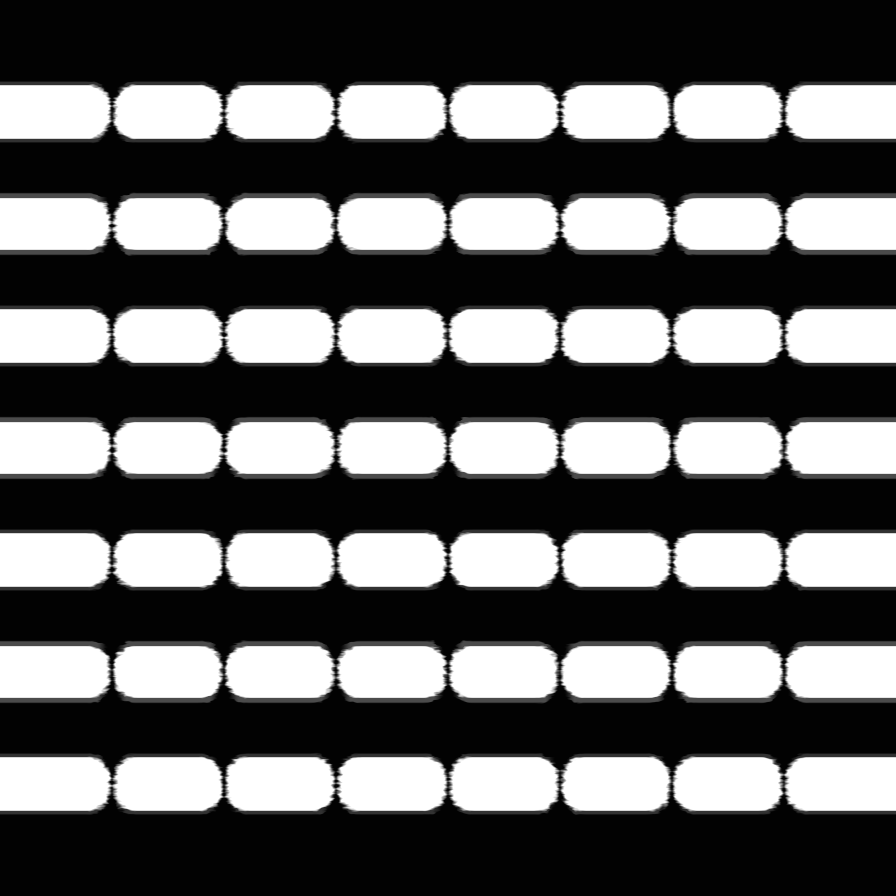
This pattern is drawn by a WebGL 2 fragment shader. Its source:

```glsl
#version 300 es
precision highp float;

uniform vec2 u_resolution;
out vec4 fragColor;

const float REPEATS = 8.0;                     // cells per side of the canvas
const vec3 INK = vec3(0.008);
const vec3 PAPER = vec3(1.0);

// Lengths below are in cell units; pairs are for odd and even rows
const float HALF_WIDTH = 0.481;
const vec2 HALF_HEIGHT = vec2(0.241, 0.233);
const float CORNER_RADIUS = 0.185;
const vec2 FRINGE_TONE = vec2(0.19, 0.29);
const vec2 FRINGE_WIDTH = vec2(0.030, 0.042);
const float FLAT_SOFTNESS = 0.009;
const float END_SOFTNESS = 0.025;
const float WEAR_DEPTH = 0.032;
const vec2 STREAK_FREQUENCY = vec2(11.0, 30.0);

vec2 hashGradient(vec2 lattice) {
    float h = fract(sin(dot(lattice, vec2(127.1, 311.7))) * 43758.5);
    float angle = 6.28318 * h;
    return vec2(cos(angle), sin(angle));
}

float gradientNoise(vec2 p) {
    vec2 i = floor(p);
    vec2 f = p - i;
    vec2 w = f * f * f * (f * (f * 6.0 - 15.0) + 10.0);
    float a = dot(hashGradient(i), f);
    float b = dot(hashGradient(i + vec2(1.0, 0.0)), f - vec2(1.0, 0.0));
    float c = dot(hashGradient(i + vec2(0.0, 1.0)), f - vec2(0.0, 1.0));
    float d = dot(hashGradient(i + vec2(1.0, 1.0)), f - vec2(1.0, 1.0));
    return mix(mix(a, b, w.x), mix(c, d, w.x), w.y);
}

float roundedBox(vec2 p, vec2 halfSize, float radius) {
    vec2 q = abs(p) - halfSize + radius;
    return length(max(q, 0.0)) + min(max(q.x, q.y), 0.0) - radius;
}

// 1 inside the edge, 0 outside, blended over the given softness
float coverage(float dist, float softness) {
    return 1.0 - smoothstep(-softness, softness, dist);
}

void main() {
    vec2 grid = gl_FragCoord.xy / u_resolution * REPEATS;
    float pixel = REPEATS / min(u_resolution.x, u_resolution.y);

    // Rows sit on grid lines, columns between them
    float row = floor(grid.y + 0.5);
    float column = floor(grid.x);
    vec2 local = vec2(grid.x - column - 0.5, grid.y - row);
    float evenRow = 1.0 - mod(row, 2.0);

    // Outer cells run straight off the canvas
    if (column < 0.5) local.x = max(local.x, 0.0);
    if (column > REPEATS - 1.5) local.x = min(local.x, 0.0);

    // Streaky wear eats at the rounded ends only
    float ends = smoothstep(0.26, 0.43, abs(local.x));
    float wear = gradientNoise(grid * STREAK_FREQUENCY)
               + 0.5 * gradientNoise(grid * STREAK_FREQUENCY * 2.0 + 17.3);
    float halfHeight = mix(HALF_HEIGHT.x, HALF_HEIGHT.y, evenRow);
    float dist = roundedBox(local, vec2(HALF_WIDTH, halfHeight), CORNER_RADIUS);
    dist += WEAR_DEPTH * wear * ends;

    // White core
    float softness = mix(FLAT_SOFTNESS, END_SOFTNESS, ends);
    float core = coverage(dist, max(softness, 0.75 * pixel));

    // Grey fringe along the long edges, fading at the corners
    float fringeWidth = mix(FRINGE_WIDTH.x, FRINGE_WIDTH.y, evenRow);
    float fringeTone = mix(FRINGE_TONE.x, FRINGE_TONE.y, evenRow);
    float fringe = fringeTone * coverage(dist - fringeWidth, max(FLAT_SOFTNESS, 0.75 * pixel));
    fringe *= 1.0 - smoothstep(0.36, 0.47, abs(local.x));

    // Top and bottom margins stay empty
    float inRows = step(0.5, row) * step(row, REPEATS - 0.5);
    fragColor = vec4(mix(INK, PAPER, max(core, fringe) * inRows), 1.0);
}
```
